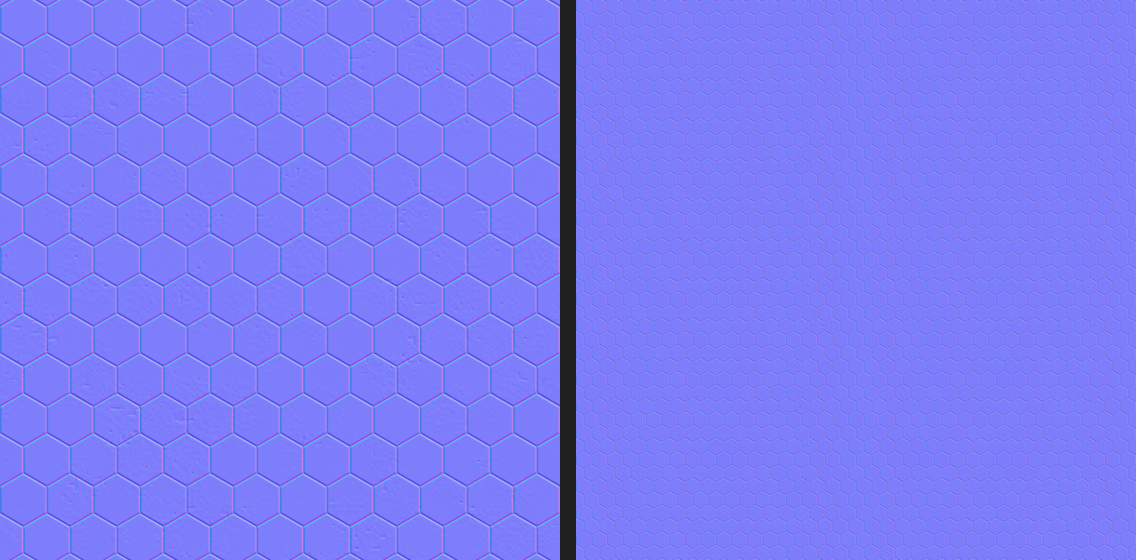
Left: one tile. Right: repeated 3 by 3.
This texture map is drawn by a Shadertoy shader. Its source:

```glsl
// Tangent-space normal map of raised hexagonal tiles, 12 across and 14 rows down.
// The nearest centre of two staggered lattices gives each tile; its edge distance
// shapes the bevel, and wrapping value noise adds fine grain and sparse pits.

#define COLUMNS 12.0
#define ROWS 14.0
#define BEVEL_WIDTH 0.038    // in tile widths
#define BEVEL_SLOPE 0.62
#define GRAIN_CELLS 190.0
#define PIT_CELLS 96.0
#define PATCH_CELLS 23.0
#define GRAIN_SLOPE 0.11
#define PIT_SLOPE 0.30
#define TILE_TILT 0.012
#define FLAT_COLOR vec3(0.492, 0.492, 0.984)
#define SAMPLES 4

float hash(vec2 cell) {
    uvec2 q = uvec2(cell) * uvec2(1597334673u, 3812015801u);
    uint h = (q.x ^ q.y) * 1597334673u;
    h = (h ^ (h >> 15)) * 2246822519u;
    h ^= h >> 13;
    return float(h >> 8) / 16777216.0;
}

// Value noise that repeats after one canvas
float wrapNoise(vec2 uv, float cells) {
    vec2 p = uv * cells;
    vec2 i = floor(p), f = p - i;
    f = f * f * (3.0 - 2.0 * f);
    vec2 a = mod(i, cells), b = mod(i + 1.0, cells);
    return mix(mix(hash(a), hash(vec2(b.x, a.y)), f.x),
               mix(hash(vec2(a.x, b.y)), hash(b), f.x), f.y);
}

float surfaceHeight(vec2 uv) {
    float patches = smoothstep(0.35, 0.85, wrapNoise(uv, PATCH_CELLS));
    float grain = wrapNoise(uv, GRAIN_CELLS) * (0.35 + patches);
    float pits = smoothstep(0.84, 1.0, wrapNoise(uv, PIT_CELLS)) * patches;
    return GRAIN_SLOPE * grain - PIT_SLOPE * pits;
}

vec2 surfaceSlope(vec2 uv) {
    vec2 e = vec2(1.0 / 512.0, 0.0);
    float h = surfaceHeight(uv);
    return h - vec2(surfaceHeight(uv + e.xy), surfaceHeight(uv + e.yx));
}

// Outward slope of the bevel, plus a slight lean of each whole tile
vec2 tileSlope(vec2 uv) {
    float rowHeight = COLUMNS / ROWS;
    vec2 p = uv * COLUMNS;
    vec2 lattice = vec2(1.0, 2.0 * rowHeight);
    vec2 evenStart = vec2(0.0, 0.5 * rowHeight);
    vec2 oddStart = evenStart + 0.5 * lattice;
    vec2 evenCentre = evenStart + lattice * round((p - evenStart) / lattice);
    vec2 oddCentre = oddStart + lattice * round((p - oddStart) / lattice);
    vec2 toEven = p - evenCentre, toOdd = p - oddCentre;
    bool isEven = dot(toEven, toEven) < dot(toOdd, toOdd);
    vec2 local = isEven ? toEven : toOdd;
    vec2 centre = isEven ? evenCentre : oddCentre;

    // Distances to the upright and the slanted sides
    vec2 halfStep = 0.25 * lattice;
    vec2 slant = normalize(halfStep);
    float upright = 0.5 - abs(local.x);
    float slanted = length(halfStep) - dot(abs(local), slant);
    vec2 outward = sign(local) * (upright < slanted ? vec2(1.0, 0.0) : slant);
    float edge = min(upright, slanted) / BEVEL_WIDTH;
    float bevel = smoothstep(0.0, 0.15, edge) * (1.0 - smoothstep(0.55, 1.15, edge));

    vec2 id = mod(round(centre * vec2(2.0, 2.0 / rowHeight)), 2.0 * vec2(COLUMNS, ROWS));
    vec2 lean = vec2(hash(id), hash(id + 57.0)) - 0.5;
    return BEVEL_SLOPE * bevel * outward + TILE_TILT * lean;
}

void mainImage(out vec4 fragColor, in vec2 fragCoord) {
    vec2 grain = surfaceSlope(fragCoord / iResolution.xy);

    // Average the normals over the pixel to smooth the narrow grooves
    vec3 normal = vec3(0.0);
    for (int y = 0; y < SAMPLES; y++)
    for (int x = 0; x < SAMPLES; x++) {
        vec2 offset = (vec2(x, y) + 0.5) / float(SAMPLES) - 0.5;
        vec2 uv = (fragCoord + offset) / iResolution.xy;
        normal += normalize(vec3(tileSlope(uv) + grain, 1.0));
    }
    normal /= float(SAMPLES * SAMPLES);

    // Encode as offsets from the flat colour
    fragColor = vec4(FLAT_COLOR + 0.5 * (normal - vec3(0.0, 0.0, 1.0)), 1.0);
}
```
